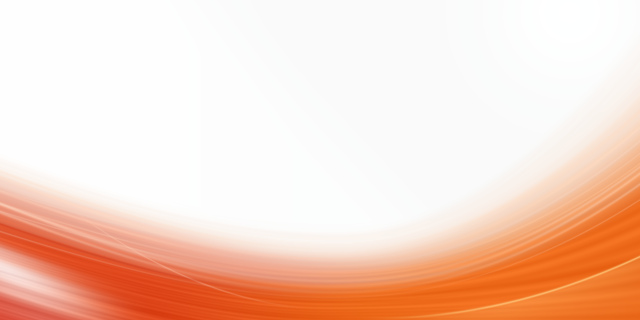
Give the GLSL for this background, as a Shadertoy shader.

```glsl
// Sweeping silk-like bands of beige, salmon and orange under a pale sky.
// Three bowl-shaped curves set the colour ramp; stretched gradient noise
// and a fan of thin bright curves add the fine fibres.

vec2 hashDir(vec2 cell) {
    float a = 6.2832 * fract(sin(dot(cell, vec2(127.1, 311.7))) * 4375.85);
    return vec2(cos(a), sin(a));
}

float gradientNoise(vec2 p) {
    vec2 i = floor(p), f = fract(p);
    vec2 u = f * f * f * (f * (f * 6.0 - 15.0) + 10.0);
    vec2 e = vec2(0.0, 1.0);
    float low = mix(dot(hashDir(i), f), dot(hashDir(i + e.yx), f - e.yx), u.x);
    float high = mix(dot(hashDir(i + e), f - e), dot(hashDir(i + 1.0), f - 1.0), u.x);
    return mix(low, high, u.y);
}

// Height of a bowl curve with separate steepness on each side
float bowl(float x, float base, float left, float right) {
    float d = x - 1.05;
    return base + d * d * (d < 0.0 ? left * (1.0 + 0.27 * d) : right);
}

// Soft thin line, never narrower than about one pixel
float strand(float offset, float width) {
    float w = max(width, 0.8 / iResolution.y);
    return exp(-offset * offset / (w * w));
}

void mainImage(out vec4 fragColor, in vec2 fragCoord) {
    vec2 p = fragCoord / iResolution.xy * vec2(2.0, 1.0);
    float x = p.x, y = p.y;
    float rightSide = smoothstep(0.7, 1.6, x);

    // Pale sky with a faint grey fan and a highlight at the upper right
    float shade = smoothstep(-0.1, 0.25, x - 0.55 - 0.95 * (1.0 - y));
    vec3 color = mix(vec3(0.998), vec3(0.975, 0.978, 0.977), 0.35 * smoothstep(0.2, 1.0, x) + 0.5 * shade);
    color += 0.02 * exp(-18.0 * dot(p - vec2(1.78, 0.96), p - vec2(1.78, 0.96)));

    // Band edges and the coordinate running across the fibres
    float top = bowl(x, 0.27, 0.30, 0.65);
    float middle = bowl(x, 0.167, 0.29, 0.39);
    float deep = bowl(x, 0.07, 0.26, 0.33);
    float across = (middle - y) / (top - middle);
    float broad = gradientNoise(vec2(x * 1.1 + 3.0, across * 3.5));
    float fine = gradientNoise(vec2(x * 1.6, across * 13.0 + x));
    float fibre = 0.22 * broad + 0.10 * fine;

    // Colour ramp from beige through salmon to deep orange
    float upper = 1.0 + across + fibre;
    float lower = (middle - y) / (middle - deep) + 1.4 * fibre;
    vec3 salmon = mix(vec3(0.93, 0.64, 0.55), vec3(0.95, 0.67, 0.48), rightSide);
    vec3 orange = mix(vec3(0.87, 0.27, 0.10), vec3(0.93, 0.41, 0.10), smoothstep(0.4, 1.2, x));
    color = mix(color, vec3(0.975, 0.92, 0.88), smoothstep(-0.25, 0.65, upper));
    color = mix(color, salmon, smoothstep(0.4, 1.25, upper));
    color = mix(color, orange, smoothstep(0.1, 1.15, lower));

    // Lighter orange fold in the lower right corner
    float foldY = 0.005 + 0.28 * (x - 1.17) * (x - 1.17);
    float foldFade = smoothstep(1.1, 1.6, x);
    float below = foldY - y;
    color = mix(color, vec3(0.96, 0.57, 0.27),
        0.65 * foldFade * smoothstep(-0.004, 0.012, below) * exp(-max(below, 0.0) * 9.0));

    // Misty white streak and red corner at the lower left
    float mist = y - (0.165 - 0.43 * x) + 0.03 * broad;
    float mistWidth = mist > 0.0 ? 0.065 : 0.08;
    float mistAmount = exp(-mist * mist / (mistWidth * mistWidth)) * (1.0 - smoothstep(0.0, 0.5, x));
    color = mix(color, vec3(0.85, 0.30, 0.24), 0.8 * smoothstep(0.02, -0.12, mist) * smoothstep(0.6, 0.1, x));
    color = mix(color, vec3(0.98, 0.92, 0.91), 0.95 * mistAmount);

    // Fibre shading limited to the coloured bands
    float body = smoothstep(0.2, 1.3, upper);
    color += body * (0.07 * fine + 0.05 * broad) * vec3(0.7, 1.0, 0.9);

    // Fan of bright strands, opening towards both sides
    for (int i = 0; i < 10; i++) {
        float k = float(i) / 9.0;
        float jitter = fract(sin(float(i) * 12.99 + 1.0) * 437.58);
        float lineY = bowl(x, 0.07 + 0.15 * k, 0.24 + 0.10 * jitter, 0.33 + 0.12 * k + 0.04 * jitter);
        float fade = 0.12 + 0.35 * smoothstep(0.2, 0.9, abs(x - 1.05));
        float glow = strand(y - lineY, 0.002 + 0.004 * jitter);
        color = mix(color, vec3(1.0, 0.87, 0.78), glow * fade * (0.35 + 0.5 * jitter));
    }

    // Crossing strand, dark red crease and glowing fold edge
    float s = x - 0.26;
    float crossing = strand(y - (0.32 - 0.72 * s + 0.45 * s * s), 0.003);
    color = mix(color, vec3(1.0, 0.80, 0.70), 0.35 * crossing * smoothstep(0.1, 0.4, x) * smoothstep(1.0, 0.6, x));
    float crease = strand(y - bowl(x, 0.075, 0.285, 0.33), 0.004);
    color = mix(color, vec3(0.80, 0.20, 0.08), 0.45 * crease * smoothstep(1.1, 0.3, x));
    color = mix(color, vec3(1.0, 0.80, 0.50), 0.75 * foldFade * strand(below, 0.004));

    fragColor = vec4(clamp(color, 0.0, 1.0), 1.0);
}
```
